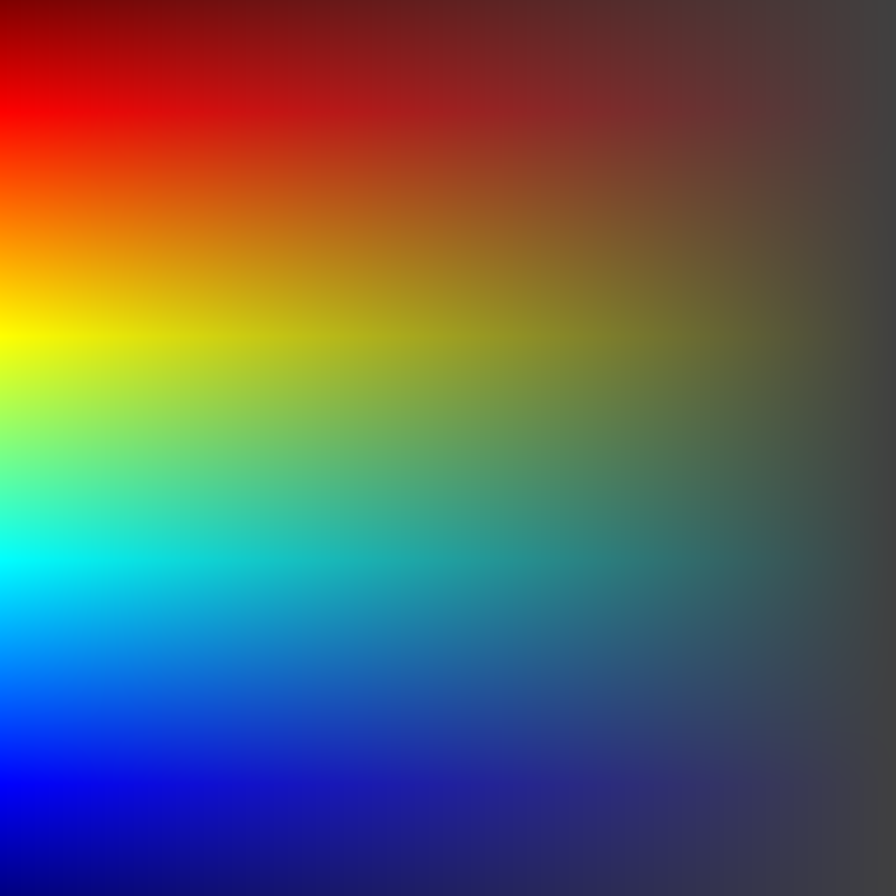
A three.js fragment shader for this background:

```glsl
// A vertical rainbow ramp, from dark blue at the bottom to dark red at the top,
// that fades evenly to dark gray at the right edge.
// Each channel is a clamped triangle wave centred on its own height.

varying vec2 vUv;

// Blue, cyan, yellow and red peaks a quarter of the canvas apart
vec3 rainbow(float height) {
  vec3 centers = vec3(0.75, 0.5, 0.25);
  return clamp(1.5 - 4.0 * abs(height - centers), 0.0, 1.0);
}

void main() {
  vec3 gray = vec3(0.25);

  // Linear loss of saturation from left to right
  vec3 color = mix(rainbow(vUv.y), gray, vUv.x);

  gl_FragColor = vec4(color, 1.0);
}
```
